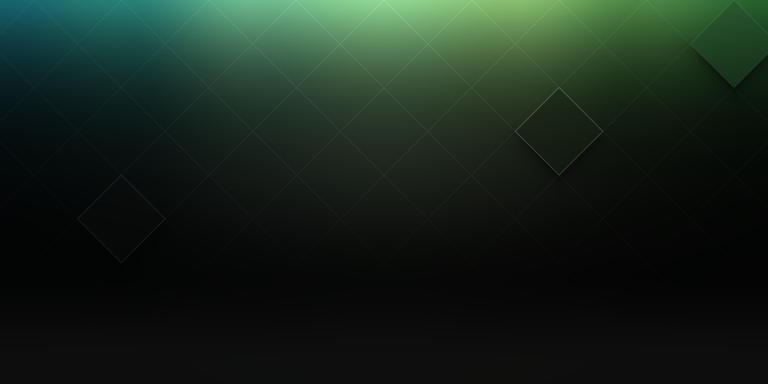
Give the GLSL for this background, as a Shadertoy shader.

```glsl
// Dark backdrop with a teal-to-green glow along the top, a diamond lattice and raised tiles.

// Lengths are in canvas heights; depth is measured down from the top edge.
const float PITCH = 0.228;            // diagonal of one diamond
const float LINE_WIDTH = 0.0024;
const float LINE_LIGHT = 0.05;
const float GLOW_REACH_SIDE = 0.18;
const float GLOW_REACH_CENTRE = 0.22;
const float GLOW_POWER = 1.2;
const vec3 HAZE = vec3(0.050, 0.049, 0.047);
const vec3 FLOOR_GREY = vec3(0.052);
const vec3 BASE = vec3(0.010, 0.011, 0.011);

// Glow colours, evenly spaced from left to right
const int STOPS = 7;
const vec3 GLOW[STOPS] = vec3[STOPS](
    vec3(0.08, 0.38, 0.42), vec3(0.15, 0.49, 0.45), vec3(0.42, 0.72, 0.55),
    vec3(0.55, 0.83, 0.56), vec3(0.52, 0.74, 0.43), vec3(0.29, 0.52, 0.26),
    vec3(0.14, 0.37, 0.17));

// Raised tiles: centre in lattice pitches, fill colour, rim light
const int TILES = 3;
const vec2 TILE_CELL[TILES] = vec2[TILES](vec2(-3.0, 2.5), vec2(2.0, 1.5), vec2(4.0, 0.5));
const vec3 TILE_FILL[TILES] = vec3[TILES](
    vec3(0.036, 0.043, 0.043), vec3(0.085, 0.120, 0.075), vec3(0.130, 0.270, 0.150));
const float TILE_RIM[TILES] = float[TILES](0.07, 0.14, 0.05);
const float TILE_OPACITY = 0.6;
const float SHADOW_SIZE = 0.016;
const float SHADOW_STRENGTH = 0.55;

vec3 glowColour(float x) {
    float t = clamp(x, 0.0, 1.0) * float(STOPS - 1);
    int i = min(int(t), STOPS - 2);
    return mix(GLOW[i], GLOW[i + 1], smoothstep(0.0, 1.0, t - float(i)));
}

float diamondDistance(vec2 p, float halfDiagonal) {
    return (abs(p.x) + abs(p.y) - halfDiagonal) * 0.70711;
}

// Soft stroke, keeping its total light when thinner than a pixel
float stroke(float dist, float pixel) {
    float radius = max(LINE_WIDTH, pixel) * 0.5;
    float cover = 1.0 - smoothstep(radius - pixel * 0.5, radius + pixel * 0.5, abs(dist));
    return cover * min(1.0, LINE_WIDTH / pixel);
}

float latticeDistance(vec2 p) {
    vec2 diagonals = vec2(p.x + p.y, p.x - p.y) / PITCH;
    vec2 toLine = abs(fract(diagonals + 0.5) - 0.5) * PITCH * 0.70711;
    return min(toLine.x, toLine.y);
}

vec3 background(vec2 p, float x) {
    float centred = exp(-p.x * p.x * 2.5);
    float reach = mix(GLOW_REACH_SIDE, GLOW_REACH_CENTRE, centred);
    float fall = exp(-pow(max(p.y, 0.0) / reach, GLOW_POWER));
    vec2 hazePos = (p - vec2(0.0, 0.45)) / vec2(0.55, 0.19);
    return BASE + glowColour(x) * fall
        + HAZE * exp(-dot(hazePos, hazePos))
        + (FLOOR_GREY - BASE) * smoothstep(0.70, 0.95, p.y);
}

void mainImage(out vec4 fragColor, in vec2 fragCoord) {
    float pixel = 1.0 / iResolution.y;
    vec2 uv = fragCoord / iResolution.xy;
    vec2 p = vec2((fragCoord.x - 0.5 * iResolution.x) * pixel, 1.0 - uv.y);

    vec3 colour = background(p, uv.x);

    // Lattice, fading downward and toward the sides
    float fade = (1.0 - smoothstep(0.30, 0.88, p.y)) * mix(0.45, 1.0, exp(-p.x * p.x * 2.0));
    colour += LINE_LIGHT * fade * stroke(latticeDistance(p), pixel);

    // Tiles: shadow below, translucent fill, light rim
    for (int i = 0; i < TILES; i++) {
        vec2 q = p - TILE_CELL[i] * PITCH;
        float dist = diamondDistance(q, PITCH * 0.5);
        float inside = 1.0 - smoothstep(-pixel, pixel, dist);
        float below = smoothstep(-0.03, 0.06, q.y);
        float shadow = exp(-max(dist, 0.0) / SHADOW_SIZE) * below * (1.0 - inside);
        colour *= 1.0 - SHADOW_STRENGTH * shadow;
        vec3 fill = TILE_FILL[i] * (1.0 - 1.5 * q.y);
        colour = mix(colour, fill, inside * TILE_OPACITY);
        colour += TILE_RIM[i] * stroke(dist, pixel);
    }

    fragColor = vec4(clamp(colour, 0.0, 1.0), 1.0);
}
```
